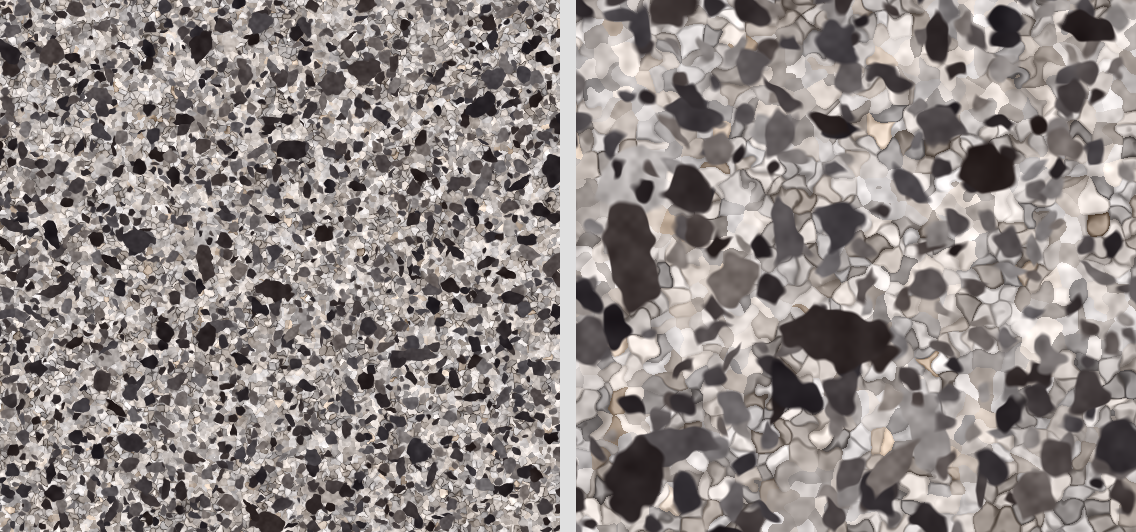
Left, the full canvas; right, a detail of the centre.
A WebGL 2 fragment shader for this texture:

```glsl
#version 300 es
precision highp float;
precision highp int;
uniform vec2 u_resolution;
out vec4 fragColor;

// Grain sizes, as cells per canvas height
const float GRAIN_SCALE = 88.0;
const float CHIP_SCALE = 54.0;
const float STONE_SCALE = 30.0;
const float BOULDER_SCALE = 17.0;
// Share of cells that hold a stone
const float CHIP_SHARE = 0.52;
const float STONE_SHARE = 0.56;
const float BOULDER_SHARE = 0.09;
const float PALE_SHARE = 0.06;
// Tone ranges, dark to light
const vec2 GRAIN_TONES = vec2(0.60, 0.95);
const vec2 CHIP_TONES = vec2(0.15, 0.62);
const vec2 STONE_TONES = vec2(0.13, 0.47);
const vec2 BOULDER_TONES = vec2(0.13, 0.30);
const vec2 PALE_TONES = vec2(0.55, 0.80);
// Colour offsets from a grey tone
const vec3 PALE_HUE = vec3(0.0, -0.030, -0.046);
const vec3 DARK_HUE = vec3(0.0, -0.027, -0.022);
const vec3 WARM_TINT = vec3(0.02, -0.01, -0.045);
const float CREVICE_DEPTH = 0.32;
const float EDGE_SOFTNESS = 0.0014;
const float OUTLINE_WARP = 0.006;
const int SIDES = 6;
const float TAU = 6.28319;

// Integer hash of a cell and a seed, three values in 0..1
vec3 hash3(vec2 cell, int seed) {
    uvec3 v = uvec3(ivec3(ivec2(cell), seed)) * 1664525u + 1013904223u;
    for (int i = 0; i < 2; i++) {
        v.x += v.y * v.z;
        v.y += v.z * v.x;
        v.z += v.x * v.y;
        v ^= v >> 16u;
    }
    return vec3(v >> 8u) / float(0xffffff);
}

vec3 noise3(vec2 p, int seed) {
    vec2 cell = floor(p);
    vec2 f = smoothstep(0.0, 1.0, fract(p));
    vec3 low = mix(hash3(cell, seed), hash3(cell + vec2(1, 0), seed), f.x);
    vec3 high = mix(hash3(cell + vec2(0, 1), seed), hash3(cell + 1.0, seed), f.x);
    return mix(low, high, f.y);
}

float smoothMax(float a, float b, float k) {
    float h = max(k - abs(a - b), 0.0) / k;
    return max(a, b) + h * h * k * 0.25;
}

// Irregular polygon with rounded corners
float stoneDistance(vec2 q, float radius, vec2 cell, int seed) {
    float d = -1.0;
    for (int k = 0; k < SIDES; k++) {
        vec3 h = hash3(cell, seed + 10 + k);
        float angle = (float(k) + 0.8 * (h.x - 0.5)) * TAU / float(SIDES);
        float reach = radius * mix(0.72, 1.32, h.y);
        d = smoothMax(d, dot(q, vec2(cos(angle), sin(angle))) - reach, 0.12);
    }
    return d;
}

// Pale crushed bed: soft cells with shaded crevices
vec3 grainBed(vec2 uv) {
    vec2 p = uv * GRAIN_SCALE;
    p += 0.9 * (noise3(p * 1.3, 1).xy - 0.5);
    float nearest = 9.0, second = 9.0;
    vec2 owner = floor(p);
    for (int i = 0; i < 9; i++) {
        vec2 cell = floor(p) + vec2(i % 3 - 1, i / 3 - 1);
        float d = distance(p, cell + hash3(cell, 2).xy);
        second = min(second, max(d, nearest));
        if (d < nearest) owner = cell;
        nearest = min(nearest, d);
    }
    vec3 h = hash3(owner, 3);
    float crevice = 1.0 - smoothstep(0.0, 0.34, second - nearest);
    crevice *= smoothstep(0.25, 0.75, noise3(p * 0.55, 4).x);
    float tone = mix(GRAIN_TONES.x, GRAIN_TONES.y, h.x) - CREVICE_DEPTH * crevice;
    float warmth = 0.9 * (h.y - 0.5) + 1.4 * smoothstep(0.95, 1.0, h.z);
    return tone + PALE_HUE + WARM_TINT * warmth;
}

// One scattered layer of stones laid over the colour below
void layStones(inout vec3 colour, vec2 uv, float scale, float share, vec2 tones, int seed) {
    float blur = max(EDGE_SOFTNESS, 0.7 / u_resolution.y) * scale;
    vec2 p = (uv + OUTLINE_WARP * (noise3(uv * 120.0, seed).xy - 0.5)) * scale;
    float mottle = 0.07 * (noise3(uv * 75.0, seed + 4).x - 0.5);
    for (int i = 0; i < 9; i++) {
        vec2 cell = floor(p) + vec2(i % 3 - 1, i / 3 - 1);
        vec3 place = hash3(cell, seed + 1);
        if (place.z > share) continue;
        vec3 form = hash3(cell, seed + 2);
        vec3 paint = hash3(cell, seed + 3);
        vec2 q = p - cell - 0.5 - 0.7 * (place.xy - 0.5);
        float c = cos(form.x * TAU), s = sin(form.x * TAU);
        float stretch = mix(1.0, 1.65, form.y * form.y);
        q = mat2(c, -s, s, c) * q * vec2(1.0 / stretch, stretch);
        if (dot(q, q) > 1.2) continue;
        float d = stoneDistance(q, mix(0.21, 0.42, form.z), cell, seed);
        float tone = mix(tones.x, tones.y, pow(paint.x, 1.4)) + mottle;
        vec3 hue = mix(DARK_HUE, PALE_HUE, smoothstep(0.2, 0.7, tone));
        vec3 stone = tone + hue + 0.7 * WARM_TINT * (paint.y - 0.6);
        colour = mix(colour, stone, 1.0 - smoothstep(-blur, blur, d));
    }
}

void main() {
    vec2 uv = gl_FragCoord.xy / u_resolution.y;
    vec3 colour = grainBed(uv);
    layStones(colour, uv, BOULDER_SCALE, PALE_SHARE, PALE_TONES, 100);
    layStones(colour, uv, CHIP_SCALE, CHIP_SHARE, CHIP_TONES, 200);
    layStones(colour, uv, STONE_SCALE, STONE_SHARE, STONE_TONES, 300);
    layStones(colour, uv, BOULDER_SCALE, BOULDER_SHARE, BOULDER_TONES, 400);
    // Fine grit, weaker on dark stone
    float grit = 0.16 * noise3(uv * 120.0, 5).x + 0.12 * noise3(uv * 230.0, 6).x - 0.14;
    colour += grit * smoothstep(0.0, 0.7, colour.r);
    fragColor = vec4(clamp(colour, 0.0, 1.0), 1.0);
}
```
